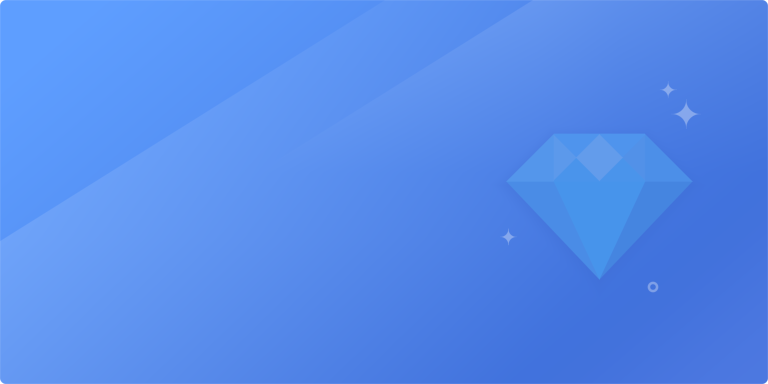
This background is drawn by a WebGL 2 fragment shader. Its source:

```glsl
#version 300 es
precision highp float;

uniform vec2 u_resolution;
out vec4 outColor;

const vec3 SKY = vec3(0.37, 0.62, 1.0);
const vec3 ROYAL = vec3(0.25, 0.44, 0.86);
const vec3 VIOLET = vec3(0.30, 0.47, 0.88);

// Coverage of a signed distance, smoothed over about one pixel.
float fill(float dist, float aa) {
    return smoothstep(aa, -aa, dist);
}

// Signed height above a diagonal ray edge.
float rayEdge(vec2 p, float offset) {
    const float SLOPE = 0.626;
    return (p.y - offset - SLOPE * p.x) / length(vec2(SLOPE, 1.0));
}

float roundedBox(vec2 p, vec2 halfSize, float radius) {
    vec2 q = abs(p) - halfSize + radius;
    return length(max(q, 0.0)) + min(max(q.x, q.y), 0.0) - radius;
}

// Four-pointed star cut by four circles.
float sparkle(vec2 p, float radius) {
    vec2 q = abs(p);
    return max(radius - length(q - radius), max(q.x, q.y) - radius);
}

// Gem outline; the girdle lies at y = 0.
float gemShape(vec2 p) {
    float x = abs(p.x);
    float crown = (x + p.y - 0.243) * 0.707;
    float pavilion = dot(vec2(x, p.y), vec2(0.725, -0.688)) - 0.1755;
    return max(max(crown, pavilion), p.y - 0.125);
}

vec3 gemColor(vec2 p, float aa) {
    float x = abs(p.x);
    float side = smoothstep(-aa, aa, p.x);
    float rise = abs(p.y - 0.0625);

    // Pavilion: two flanks around a central wedge.
    vec3 flank = mix(vec3(0.29, 0.55, 0.90), vec3(0.27, 0.52, 0.88), side);
    float wedge = fill((x - 0.119 - 0.467 * p.y) * 0.906, aa);
    vec3 pavilion = mix(flank, vec3(0.28, 0.58, 0.92), wedge);

    // Crown: outer facets, bright kites and a central diamond.
    vec3 outer = mix(vec3(0.33, 0.59, 0.92), vec3(0.30, 0.56, 0.91), side);
    vec3 inner = mix(vec3(0.29, 0.58, 0.92), vec3(0.31, 0.58, 0.93),
                     smoothstep(-aa, aa, p.y - 0.0625));
    vec3 kite = mix(vec3(0.36, 0.60, 0.92), vec3(0.32, 0.57, 0.91), side);
    vec3 crown = mix(inner, kite, fill((rise + 0.0595 - x) * 0.707, aa));
    crown = mix(crown, vec3(0.39, 0.61, 0.92), fill((x + rise - 0.061) * 0.707, aa));
    crown = mix(crown, outer, fill(0.119 - x, aa));

    return mix(pavilion, crown, smoothstep(-aa, aa, p.y));
}

// Diagonal gradient with two fading bands of light.
vec3 backdrop(vec2 p, float aa) {
    float down = 1.0 - p.y;
    float t = 0.36 * p.x + 0.42 * down;
    vec3 color = mix(SKY, ROYAL, smoothstep(0.0, 1.0, clamp(t / 0.95, 0.0, 1.0)) * 0.3
                               + clamp((t - 0.1) / 0.85, 0.0, 1.0) * 0.7);
    color = mix(color, VIOLET, smoothstep(0.88, 1.14, t));

    float wide = 0.13 * clamp(1.0 - 0.62 * p.x - 0.5 * max(down - 0.62, 0.0), 0.0, 1.0);
    float narrow = 0.11 * clamp(1.0 - down / 0.45, 0.0, 1.0)
                 * clamp(1.0 - 0.7 * (p.x - 1.4), 0.0, 1.0);
    color = mix(color, vec3(1.0), wide * fill(rayEdge(p, 0.372), aa));
    return mix(color, vec3(1.0), narrow * fill(rayEdge(p, 0.131), aa));
}

void main() {
    vec2 p = gl_FragCoord.xy / u_resolution.y;
    vec2 size = vec2(u_resolution.x / u_resolution.y, 1.0);
    float aa = 0.75 / u_resolution.y;
    vec3 color = backdrop(p, aa);

    // Gem over its soft shadow.
    vec2 gem = p - vec2(1.561, 0.527);
    float shadow = smoothstep(0.035, -0.02, gemShape(gem + vec2(0.0, 0.01)));
    color = mix(color, ROYAL * 0.94, 0.3 * shadow);
    color = mix(color, gemColor(gem, aa), fill(gemShape(gem), aa));

    // Sparkles: centre and radius.
    vec3 stars[3] = vec3[3](vec3(1.740, 0.766, 0.021),
                            vec3(1.787, 0.703, 0.037),
                            vec3(1.324, 0.383, 0.021));
    for (int i = 0; i < 3; i++) {
        float star = sparkle(p - stars[i].xy, stars[i].z);
        color = mix(color, vec3(1.0), 0.33 * fill(star, aa));
    }

    // Small ring.
    float ring = abs(length(p - vec2(1.7005, 0.2526)) - 0.0105) - 0.0033;
    color = mix(color, vec3(1.0), 0.32 * fill(ring, aa));

    // Rounded card corners on white.
    float card = roundedBox(p - 0.5 * size, 0.5 * size, 0.016);
    color = mix(vec3(1.0), color, fill(card, aa));
    outColor = vec4(color, 1.0);
}
```
